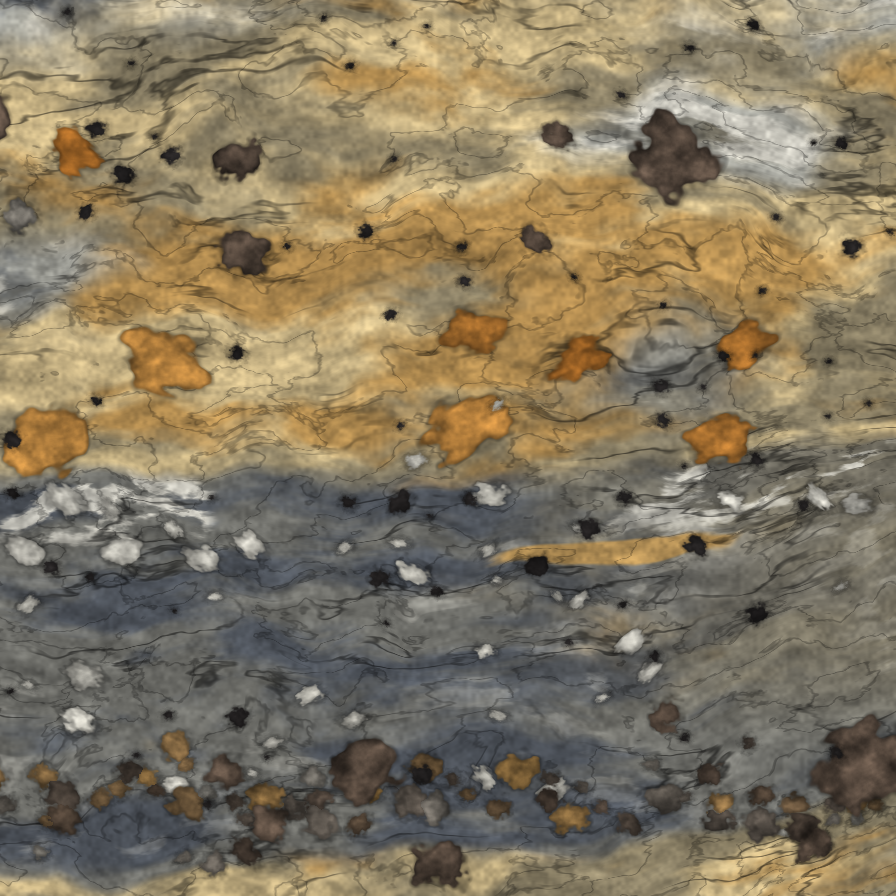
Write a three.js fragment shader that draws this texture.

```glsl
// Weathered sedimentary rock: folded slate and sandy beds with streaks, cracks and set-in stones.
varying vec2 vUv;

const vec3 SLATE = vec3(0.30, 0.32, 0.35);
const vec3 ASH   = vec3(0.43, 0.43, 0.41);
const vec3 MIST  = vec3(0.62, 0.62, 0.59);
const vec3 CHALK = vec3(0.80, 0.79, 0.75);
const vec3 OLIVE = vec3(0.53, 0.49, 0.39);
const vec3 SAND  = vec3(0.77, 0.69, 0.51);
const vec3 OCHRE = vec3(0.68, 0.52, 0.28);
const vec3 RUST  = vec3(0.64, 0.39, 0.14);
const vec3 UMBER = vec3(0.28, 0.235, 0.20);
const vec3 SOOT  = vec3(0.14, 0.13, 0.13);

const vec2 FOLD = vec2(0.12, 0.10);   // strength of the large folds
const float CRUMPLE = 0.022;          // strength of the small folds
const float GRAIN = 0.34;             // contrast of the fine grain
const float EDGE = 0.002;             // softness of stone outlines

float hash(vec2 p) {
  vec3 h = fract(vec3(p.xyx) * 0.1031);
  h += dot(h, h.yzx + 33.33);
  return fract((h.x + h.y) * h.z);
}

float noise(vec2 p) {
  vec2 i = floor(p), f = fract(p);
  f = f * f * (3.0 - 2.0 * f);
  return mix(mix(hash(i), hash(i + vec2(1, 0)), f.x),
             mix(hash(i + vec2(0, 1)), hash(i + vec2(1, 1)), f.x), f.y);
}

float fbm(vec2 p) {
  float sum = 0.0, amp = 0.516;
  for (int i = 0; i < 5; i++) {
    sum += amp * noise(p);
    p = p * 2.03 + 17.3;
    amp *= 0.5;
  }
  return sum;
}

// Thin lines along the middle contour of the noise
float vein(vec2 p, float width) {
  return 1.0 - smoothstep(0.0, width, abs(fbm(p) - 0.5));
}

float blob(vec2 p, vec2 centre, vec2 radius) {
  vec2 d = (p - centre) / radius;
  return exp(-dot(d, d));
}

// Scattered stones around a band (height, spread): x = signed distance, y = random id
vec2 stones(vec2 p, float cells, float seed, vec2 band, float chance, vec2 size, float aspect) {
  vec2 nearest = vec2(1.0, 0.0);
  for (int j = -1; j <= 1; j++)
  for (int i = -1; i <= 1; i++) {
    vec2 cell = floor(p * cells) + vec2(i, j);
    vec2 key = cell + seed;
    float id = hash(key + 5.7);
    vec2 centre = (cell + 0.15 + 0.7 * vec2(hash(key), hash(key + 31.4))) / cells;
    float off = (centre.y - band.x) / band.y;
    if (hash(key + 71.9) > chance * exp(-off * off)) continue;
    float radius = mix(size.x, size.y, id * id);
    float turn = (hash(key + 12.1) - 0.5) * 1.4;
    vec2 d = mat2(cos(turn), -sin(turn), sin(turn), cos(turn)) * (p - centre);
    d = d * vec2(1.0, aspect) / radius;
    float r = length(d) + 0.8 * (noise(d * 1.6 + id * 90.0) - 0.5)
            + 0.3 * (noise(d * 4.5 + id * 50.0) - 0.5);
    float dist = (r - 1.0) * radius / aspect;
    if (dist < nearest.x) nearest = vec2(dist, id);
  }
  return nearest;
}

// Sets a stone into the rock with a dark rim and a soft contact shadow
vec3 inlay(vec3 rock, vec3 stone, float dist) {
  rock *= 1.0 - 0.28 * (1.0 - smoothstep(0.0, 0.007, dist));
  stone *= 1.0 - 0.28 * smoothstep(-0.009, 0.0, dist);
  return mix(rock, stone, 1.0 - smoothstep(-EDGE, EDGE, dist));
}

void main() {
  vec2 p = vUv;

  // Folded bedding coordinates; the lower beds rise to the right
  vec2 q = p + FOLD * (vec2(fbm(p * 3.0 + 4.0), fbm(p * vec2(3.0, 4.0) + 40.0)) - 0.5);
  q += CRUMPLE * (vec2(noise(p * 17.0), noise(p * 17.0 + 60.0)) - 0.5);
  float rise = max(p.x - 0.5, 0.0);
  q.y -= 0.35 * rise * rise * (1.0 - smoothstep(0.4, 0.6, p.y));

  // Share of sandy bed against slate
  float warm = smoothstep(0.44, 0.53, q.y) - 0.55 * smoothstep(0.91, 0.99, q.y);
  warm += 0.9 * (1.0 - smoothstep(0.02, 0.08, q.y));
  warm -= 0.9 * blob(q, vec2(0.78, 0.85), vec2(0.17, 0.06));
  warm -= 0.8 * blob(q, vec2(0.05, 0.73), vec2(0.09, 0.07));
  warm -= 0.6 * blob(q, vec2(0.72, 0.59), vec2(0.13, 0.06));
  warm += 1.3 * (fbm(q * vec2(5.0, 11.0) + 8.0) - 0.5);
  warm = smoothstep(0.2, 0.75, warm);

  // Slate, paler towards the top and olive at the lower right
  vec3 cool = mix(SLATE, ASH, smoothstep(0.36, 0.62, fbm(q * vec2(6.0, 22.0) + 3.0)));
  cool = mix(cool, OLIVE, 0.6 * smoothstep(0.5, 0.95, p.x) * smoothstep(0.15, 0.3, p.y));
  cool = mix(cool, MIST, smoothstep(0.48, 0.72, q.y) * smoothstep(0.3, 0.55, fbm(q * vec2(11.0, 19.0))));
  float marble = 0.2 + 0.7 * exp(-pow((q.y - 0.45) / 0.06, 2.0)) + 0.5 * smoothstep(0.6, 0.8, q.y);
  float streak = smoothstep(0.5, 0.66, fbm(q * vec2(17.0, 46.0) + 70.0));
  streak *= smoothstep(0.4, 0.58, fbm(q * vec2(5.0, 9.0) + 25.0));
  cool = mix(cool, CHALK, clamp(streak * marble * 1.3, 0.0, 0.9));

  // Sandy beds with ochre stains
  vec3 sandy = mix(OLIVE, SAND, smoothstep(0.38, 0.6, fbm(q * vec2(6.0, 17.0) + 9.0)));
  sandy = mix(sandy, OCHRE, 0.85 * smoothstep(0.52, 0.68, fbm(q * vec2(4.0, 11.0) + 21.0)));
  vec3 rock = mix(cool, sandy, warm);
  float lens = blob(q, vec2(0.69, 0.375), vec2(0.17, 0.02)) + 0.5 * (fbm(q * vec2(9.0, 30.0)) - 0.5);
  rock = mix(rock, mix(OCHRE, SAND, 0.25), smoothstep(0.4, 0.6, lens));

  // Cracks along the bedding
  float broken = smoothstep(0.42, 0.6, fbm(p * 7.0 + 90.0));
  rock *= 1.0 - 0.45 * broken * vein(q * vec2(6.0, 23.0) + 33.0, 0.035);
  rock *= 1.0 - 0.25 * vein(q * vec2(15.0, 30.0) + 55.0, 0.03);

  // Stones, from large ochre pebbles to black specks
  float mottle = fbm(p * 42.0);
  vec2 s = stones(p, 7.0, 11.0, vec2(0.6, 0.16), 0.42, vec2(0.03, 0.06), 1.5);
  rock = inlay(rock, mix(RUST, OCHRE, 0.8 * s.y) * (0.65 + 0.7 * mottle), s.x);
  s = stones(p, 19.0, 83.0, vec2(0.3, 0.17), 0.3, vec2(0.006, 0.022), 1.6);
  rock = inlay(rock, CHALK * (0.8 + 0.35 * mottle), s.x);
  s = stones(p, 32.0, 47.0, vec2(0.11, 0.045), 0.75, vec2(0.008, 0.022), 1.2);
  vec3 gravel = mix(UMBER, mix(ASH, OCHRE, step(0.6, fract(s.y * 7.0))), 0.8 * fract(s.y * 13.0));
  rock = inlay(rock, gravel * (0.5 + mottle), s.x);
  s = stones(p, 9.0, 29.0, vec2(0.84, 0.11), 0.38, vec2(0.015, 0.055), 1.15);
  rock = inlay(rock, UMBER * (0.3 + 1.6 * mottle), s.x);
  s = stones(p, 9.0, 61.0, vec2(0.1, 0.07), 0.4, vec2(0.02, 0.055), 1.2);
  rock = inlay(rock, UMBER * (0.3 + 1.6 * mottle), s.x);
  s = stones(p, 24.0, 19.0, vec2(0.6, 0.5), 0.14, vec2(0.003, 0.013), 1.2);
  rock = inlay(rock, SOOT * (0.6 + mottle), s.x);

  // Fine grain and soft relief
  float grain = 0.5 * noise(p * vec2(85.0, 120.0)) + 0.5 * noise(p * 210.0 + 13.0) - 0.5;
  float relief = fbm(q * vec2(24.0, 55.0) + 44.0) - 0.5;
  rock *= 1.0 + GRAIN * grain + 0.5 * relief;
  gl_FragColor = vec4(clamp(rock, 0.0, 1.0), 1.0);
}
```
